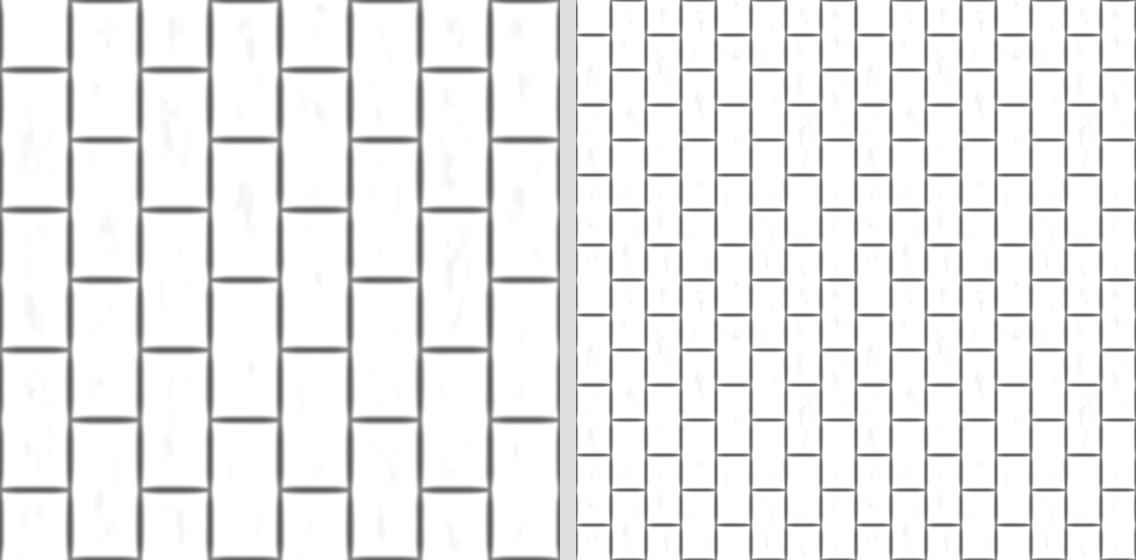
Left, the tile; right, the same tile 2 across and 2 down.
A WebGL 2 fragment shader for this pattern:

```glsl
#version 300 es
precision highp float;

uniform vec2 u_resolution;
out vec4 fragColor;

float hash(vec2 p) {
    vec3 q = fract(vec3(p.xyx) * 0.1031);
    q += dot(q, q.yzx + 33.33);
    return fract((q.x + q.y) * q.z);
}

// Value noise that wraps after a whole number of cells
float tileNoise(vec2 uv, vec2 cells) {
    vec2 p = uv * cells;
    vec2 i = floor(p);
    vec2 f = fract(p);
    f = f * f * (3.0 - 2.0 * f);
    vec2 a = mod(i, cells);
    vec2 b = mod(i + 1.0, cells);
    return mix(mix(hash(a), hash(vec2(b.x, a.y)), f.x),
               mix(hash(vec2(a.x, b.y)), hash(b), f.x), f.y);
}

void main() {
    vec2 uv = gl_FragCoord.xy / u_resolution;

    // Upright bricks, every other column shifted by half a brick
    vec2 p = uv * vec2(8.0, 4.0);
    p.y += 0.5 * (1.0 - mod(floor(p.x), 2.0));
    vec2 cell = fract(p);

    // Distance to the brick sides, in column widths
    vec2 edge = (0.5 - abs(cell - 0.5)) * vec2(1.0, 2.0);

    // Joints become thinner and paler where they meet
    float meeting = length(vec2(edge.x, min(edge.y, 1.0 - edge.y)));
    float taper = exp(-pow(meeting / 0.15, 2.0));
    float wobble = (tileNoise(uv, vec2(16.0, 32.0)) - 0.5) * 0.008;
    float halfWidth = mix(0.088, 0.062, taper) + wobble;

    // Soft joint profile with rounded brick corners
    float inside = 1.0 - length(max(1.0 - edge / halfWidth, 0.0));
    float jointGray = 0.36 + 0.17 * taper;
    float gray = mix(jointGray, 1.0, smoothstep(0.0, 1.0, inside));

    // Faint upright smudges near the brick centres
    float smudge = 0.65 * tileNoise(uv, vec2(56.0, 20.0))
                 + 0.35 * tileNoise(uv + 0.37, vec2(96.0, 48.0));
    float centre = smoothstep(0.22, 0.42, edge.x) * smoothstep(0.15, 0.4, edge.y);
    gray -= 0.035 * centre * smoothstep(0.62, 0.85, smudge);

    fragColor = vec4(vec3(gray), 1.0);
}
```
